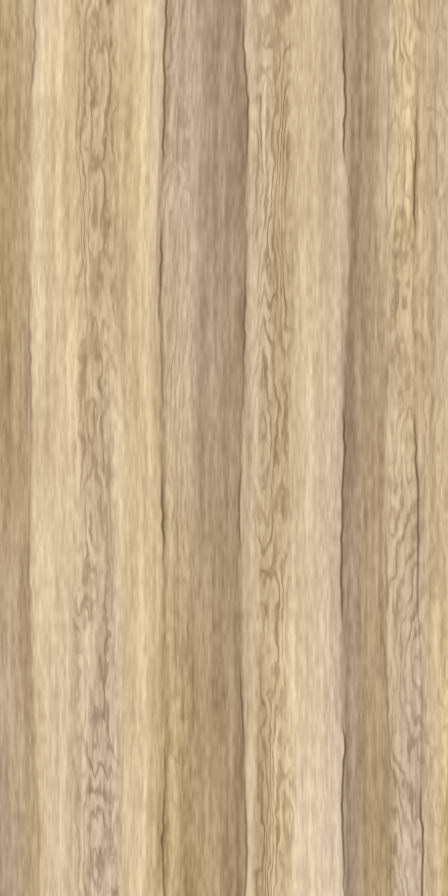
A Shadertoy shader for this texture:

```glsl
float hash(vec2 p) {
    vec3 q = fract(p.xyx * 0.1031);
    q += dot(q, q.yzx + 33.33);
    return fract((q.x + q.y) * q.z);
}

float noise(vec2 p) {
    vec2 cell = floor(p), f = fract(p);
    f = f * f * (3.0 - 2.0 * f);
    return mix(mix(hash(cell), hash(cell + vec2(1, 0)), f.x),
               mix(hash(cell + vec2(0, 1)), hash(cell + vec2(1, 1)), f.x), f.y);
}

// Nested, stretched growth rings: contours of a smooth height field
float growthRings(vec2 p) {
    float height = noise(p * vec2(14.0, 1.9) + 40.0)
                 + 0.30 * noise(p * vec2(34.0, 6.0) + 80.0)
                 + 0.12 * noise(p * vec2(80.0, 22.0))
                 + 0.05 * noise(p * vec2(170.0, 60.0));
    float ring = 0.5 + 0.5 * sin(46.0 * height + 50.0 * p.x);
    return ring * ring * (0.5 + noise(p * vec2(50.0, 9.0) + 17.0));
}

void mainImage(out vec4 fragColor, in vec2 fragCoord) {
    vec2 p = fragCoord / iResolution.x;

    // Strips of wood: left edge, lightness, ring figure, seam darkness
    const vec4 strips[11] = vec4[11](
        vec4(0.075, 0.94, 0.05, 0.45),
        vec4(0.175, 0.52, 0.90, 0.00),
        vec4(0.262, 0.87, 0.05, 0.10),
        vec4(0.365, 0.52, 0.40, 0.95),
        vec4(0.430, 0.36, 0.00, 0.15),
        vec4(0.537, 0.92, 0.15, 0.80),
        vec4(0.580, 0.50, 1.00, 0.15),
        vec4(0.648, 0.90, 0.08, 0.00),
        vec4(0.770, 0.40, 0.10, 1.00),
        vec4(0.868, 0.76, 0.75, 0.30),
        vec4(0.935, 0.66, 0.35, 0.90));

    float tone = 0.40, figure = 0.1, seam = 0.0, halo = 0.0;
    for (int i = 0; i < 11; i++) {
        vec4 s = strips[i];
        float row = float(i) * 7.0;
        float sway = 0.024 * (noise(vec2(p.y * 1.4, row)) - 0.5)
                   + 0.008 * (noise(vec2(p.y * 9.0, row + 3.0)) - 0.5)
                   + 0.004 * (noise(vec2(p.y * 40.0, row + 4.0)) - 0.5);
        float d = p.x - s.x + sway;
        float blur = mix(0.018, 0.005, s.w);
        float side = smoothstep(-blur, blur, d);
        tone = mix(tone, s.y, side);
        figure = mix(figure, s.z, side);
        float strength = s.w * smoothstep(0.2, 0.75, noise(vec2(p.y * 7.0, row + 5.0)));
        seam += strength * exp(-pow(d / 0.0028, 2.0));
        halo += s.w * exp(-abs(d) / 0.016);
    }

    // Straight streaks, fibres and short pores, all running upward
    vec2 g = p + vec2(0.02 * noise(p * vec2(4.0, 1.5)), 0.0);
    tone += 0.40 * (noise(g * vec2(30.0, 0.7)) - 0.5);
    tone += 0.36 * (noise(g * vec2(75.0, 1.8) + 11.0) - 0.5);
    tone += 0.34 * (noise(g * vec2(130.0, 7.0) + 23.0) - 0.5);
    tone += 0.36 * (noise(g * vec2(220.0, 40.0) + 57.0) - 0.5);
    tone -= 0.50 * figure * (growthRings(p) - 0.35);
    tone -= 0.42 * halo * (0.3 + noise(g * vec2(95.0, 2.5) + 71.0));

    // Brown to cream, with golden warmth drifting from strip to strip
    vec3 color = mix(vec3(0.62, 0.525, 0.405), vec3(0.865, 0.775, 0.645), tone);
    float warmth = noise(p * vec2(13.0, 0.6) + 91.0) - 0.45;
    color += vec3(0.018, 0.0, -0.085) * warmth;
    color = mix(color, vec3(0.36, 0.28, 0.21), 0.7 * min(seam, 1.0));
    fragColor = vec4(clamp(color, 0.0, 1.0), 1.0);
}
```
